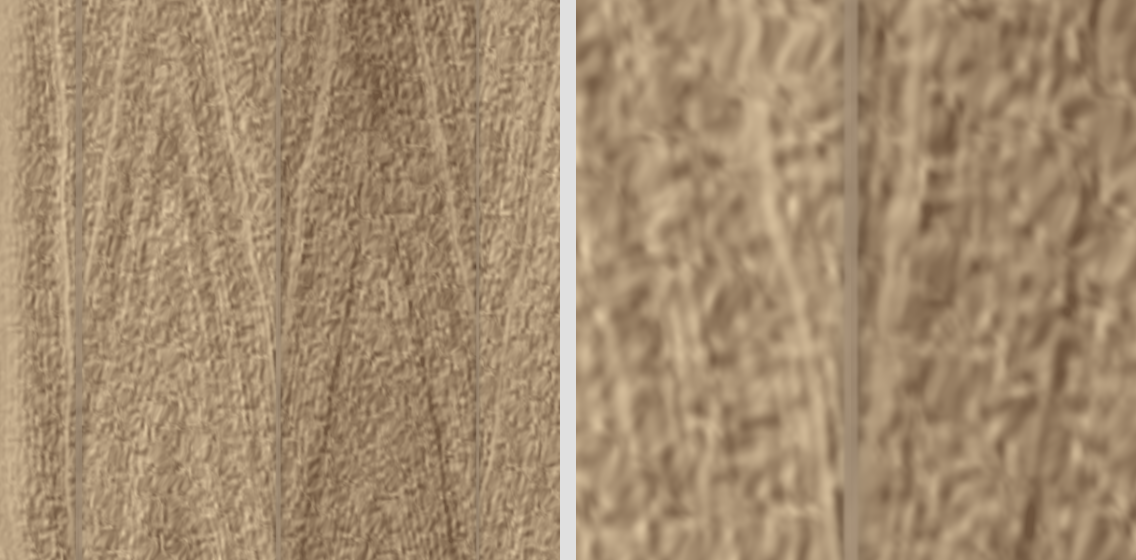
Left: the whole. Right: its middle third, enlarged.
Write a Shadertoy shader that draws this texture.

```glsl
const vec3 DARK_WOOD  = vec3(0.43, 0.33, 0.24);
const vec3 LIGHT_WOOD = vec3(0.87, 0.78, 0.64);
const vec3 SEAM_COLOR = vec3(0.63, 0.55, 0.46);

const float FIRST_SEAM  = 0.141;
const float PLANK_PITCH = 0.356;
const float SEAM_SOFT   = 0.003;
const float SEAM_HALF_WIDTH[3] = float[3](0.0055, 0.0040, 0.0025);

// Per plank, left to right
const float HEART_X[4]   = float[4](-0.05, 0.305, 0.675, 1.02);
const float STEEPNESS[4] = float[4](40.0, 5.8, 5.6, 6.2);
const float LIFT[4]      = float[4](-5.0, 0.0, 0.0, 0.30);
const float TONE[4]      = float[4](0.50, 0.53, 0.42, 0.50);
const float SAPWOOD[4]   = float[4](0.26, 0.0, 0.0, 0.0);
const float HEARTWOOD[4] = float[4](0.0, 0.0, 0.25, 0.0);
const float STREAK[4]    = float[4](0.26, 0.30, 0.13, 0.30);

const float STREAK_LEVEL = 1.29;
const float TIP_RADIUS   = 0.018;
const float RING_DENSITY = 76.0;
const float RING_DEPTH   = 0.13;
const vec2  FLECK_DENSITY = vec2(125.0, 95.0);
const float FLECK_DEPTH  = 0.42;

float hash(vec2 p) {
    vec3 q = fract(p.xyx * vec3(0.1031, 0.1030, 0.0973));
    q += dot(q, q.yzx + 33.33);
    return fract((q.x + q.y) * q.z);
}

float noise(vec2 p) {
    vec2 i = floor(p), f = fract(p);
    f = f * f * (3.0 - 2.0 * f);
    return mix(mix(hash(i), hash(i + vec2(1, 0)), f.x),
               mix(hash(i + vec2(0, 1)), hash(i + vec2(1, 1)), f.x), f.y);
}

// Sideways distance to the bright ring; arches peak over the heart line
float grainCoord(vec2 p, int plank) {
    float dx = p.x - HEART_X[plank] + 0.012 * (noise(vec2(p.y * 5.0, float(plank) * 7.0)) - 0.5);
    float arch = sqrt(dx * dx + TIP_RADIUS * TIP_RADIUS) - TIP_RADIUS;
    float level = p.y + LIFT[plank] + STEEPNESS[plank] * arch;
    float wobble = 0.010 * (noise(p * vec2(24.0, 9.0)) - 0.5)
                 + 0.005 * (noise(p * vec2(60.0, 28.0)) - 0.5);
    return (level - STREAK_LEVEL) / STEEPNESS[plank] + wobble;
}

// Raised pores, lit from one side
float flecks(vec2 p) {
    vec2 q = p * FLECK_DENSITY + 1.2 * noise(p * 40.0);
    float n = noise(q);
    float relief = n - noise(q + vec2(0.7, -0.6));
    float fine = noise(q * 1.9 + 31.0) - 0.5;
    return 0.75 * (n - 0.5) + 0.5 * relief + 0.3 * fine;
}

float woodTone(vec2 p, int plank) {
    float seed = float(plank) * 17.0;
    float grain = grainCoord(p, plank);
    float dx = p.x - HEART_X[plank];
    float sap = SAPWOOD[plank] * (1.0 - smoothstep(0.015, 0.075, p.x + 0.012 * noise(p * 14.0)));
    float tone = TONE[plank] + sap;

    // Broad and fine growth rings, fading in patches
    float patches = smoothstep(0.2, 0.8, noise(p * vec2(13.0, 7.0) + seed));
    float ringNoise = noise(vec2(grain * RING_DENSITY * 1.7, p.y * 7.0 + seed)) - 0.5;
    float ring = sin(6.2832 * grain * RING_DENSITY);
    tone += RING_DEPTH * mix(0.35, 1.0, patches) * (0.55 * ring + 1.1 * ringNoise) * (1.0 - 2.0 * sap);
    tone += 0.24 * (noise(vec2(grain * 42.0 + seed, p.y * 1.5)) - 0.5);

    // Bright ring, broken along its length
    float streak = exp(-pow(grain / 0.0055, 2.0));
    tone += STREAK[plank] * streak * (0.55 + 0.6 * noise(vec2(p.x * 9.0, p.y * 14.0)));

    // Dark heart and the dark arch below it
    float heart = exp(-pow(dx / 0.055, 2.0)) * smoothstep(0.45, 0.8, p.y);
    float darkArch = exp(-pow((grain + 0.108) / 0.009, 2.0)) * (1.0 - smoothstep(0.5, 0.65, p.y));
    tone -= HEARTWOOD[plank] * (heart * (0.3 + noise(p * vec2(28.0, 11.0))) + 0.8 * darkArch);

    float fleckFade = (1.0 - 2.6 * sap) * (1.0 - 0.6 * streak);
    return tone + FLECK_DEPTH * fleckFade * flecks(p);
}

void mainImage(out vec4 fragColor, in vec2 fragCoord) {
    vec2 p = fragCoord / iResolution.xy;
    float across = (p.x - FIRST_SEAM) / PLANK_PITCH;
    int plank = clamp(int(floor(across)) + 1, 0, 3);

    float tone = woodTone(p, plank);
    vec3 color = mix(DARK_WOOD, LIGHT_WOOD, clamp(tone, 0.0, 1.0));

    // Grey seams with a soft shadow on both sides
    int seam = clamp(int(round(across)), 0, 2);
    float seamDist = abs(across - float(seam)) * PLANK_PITCH;
    float halfWidth = SEAM_HALF_WIDTH[seam];
    color *= 1.0 - 0.14 * exp(-pow(seamDist / (halfWidth + 0.005), 2.0));
    float line = 1.0 - smoothstep(halfWidth - 0.5 * SEAM_SOFT, halfWidth + 0.5 * SEAM_SOFT, seamDist);
    float wear = 0.94 + 0.12 * noise(vec2(float(seam) * 5.0, p.y * 30.0));
    color = mix(color, SEAM_COLOR * wear, 0.8 * line);

    fragColor = vec4(color, 1.0);
}
```
